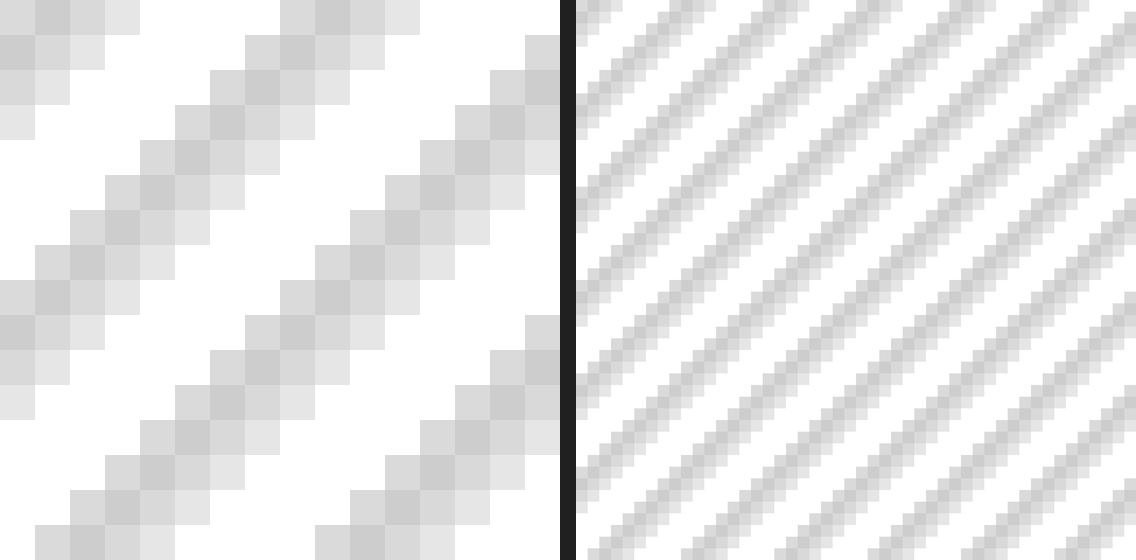
Left: one tile. Right: repeated 3 by 3.
This pattern is drawn by a Shadertoy shader. Its source:

```glsl
// Diagonal grey stripes stepped on a 16 by 16 grid of square cells, repeating every 8 cells.

// Grey level of one cell: four shaded steps, then four white ones
float cellShade(vec2 cell) {
    float phase = mod(cell.x - cell.y - 1.0, 8.0);
    if (phase < 0.5) return 0.855;
    if (phase < 1.5) return 0.804;
    if (phase < 2.5) return 0.851;
    if (phase < 3.5) return 0.902;
    return 1.0;
}

void mainImage(out vec4 fragColor, in vec2 fragCoord) {
    vec2 grid = 16.0 * fragCoord / iResolution.xy;
    vec2 pixelSize = 16.0 / iResolution.xy;

    // Coverage of the cells on either side of the nearest grid corner
    vec2 corner = floor(grid + 0.5);
    vec2 cover = clamp((grid - corner) / pixelSize + 0.5, 0.0, 1.0);

    // Blend the four cells that meet at that corner
    float lower = mix(cellShade(corner - 1.0), cellShade(corner - vec2(0.0, 1.0)), cover.x);
    float upper = mix(cellShade(corner - vec2(1.0, 0.0)), cellShade(corner), cover.x);
    fragColor = vec4(vec3(mix(lower, upper, cover.y)), 1.0);
}
```
